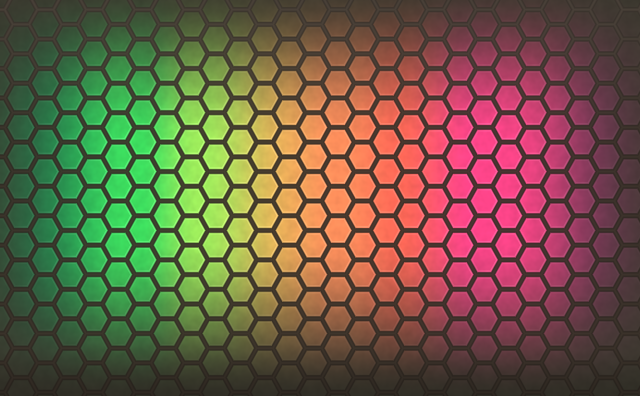
A WebGL 1 fragment shader for this background:

```glsl
precision highp float;

uniform vec2 u_resolution;

const vec2 CELL_PITCH = vec2(0.0381, 0.0460);
const vec2 GRID_ORIGIN = vec2(0.2995, 0.3047);
const float WALL_HALF = 0.083;

const vec3 TEAL = vec3(0.10, 0.64, 0.36);
const vec3 GREEN = vec3(0.24, 0.87, 0.37);
const vec3 LIME = vec3(0.62, 0.93, 0.36);
const vec3 AMBER = vec3(0.91, 0.70, 0.35);
const vec3 ORANGE = vec3(1.00, 0.56, 0.36);
const vec3 CORAL = vec3(1.00, 0.41, 0.34);
const vec3 PINK = vec3(1.00, 0.27, 0.54);
const vec3 PLUM = vec3(0.72, 0.22, 0.52);
const vec3 SHADE = vec3(0.23, 0.22, 0.18);
const vec3 WALL = vec3(0.21, 0.18, 0.15);

vec2 hashGradient(vec2 p) {
  float angle = 6.2832 * fract(sin(dot(p, vec2(127.1, 311.7))) * 4375.85);
  return vec2(cos(angle), sin(angle));
}

float gradientNoise(vec2 p) {
  vec2 i = floor(p);
  vec2 f = fract(p);
  vec2 w = f * f * f * (f * (f * 6.0 - 15.0) + 10.0);
  vec2 e = vec2(1.0, 0.0);
  float a = dot(hashGradient(i), f);
  float b = dot(hashGradient(i + e.xy), f - e.xy);
  float c = dot(hashGradient(i + e.yx), f - e.yx);
  float d = dot(hashGradient(i + e.xx), f - e.xx);
  return mix(mix(a, b, w.x), mix(c, d, w.x), w.y);
}

// Offset from the nearest centre of a flat-topped hexagon of height 1
vec2 hexOffset(vec2 p) {
  vec2 period = vec2(1.73205, 1.0);
  vec2 a = mod(p + 0.5 * period, period) - 0.5 * period;
  vec2 b = mod(p, period) - 0.5 * period;
  return dot(a, a) < dot(b, b) ? a : b;
}

// Distance inward from the cell border
float hexInset(vec2 offset) {
  vec2 q = abs(offset);
  return 0.5 - max(q.y, 0.5 * q.y + 0.866 * q.x);
}

vec3 spectrum(float x) {
  vec3 color = mix(TEAL, GREEN, smoothstep(0.04, 0.21, x));
  color = mix(color, LIME, smoothstep(0.22, 0.31, x));
  color = mix(color, AMBER, smoothstep(0.31, 0.45, x));
  color = mix(color, ORANGE, smoothstep(0.42, 0.53, x));
  color = mix(color, CORAL, smoothstep(0.53, 0.63, x));
  color = mix(color, PINK, smoothstep(0.62, 0.74, x));
  return mix(color, PLUM, smoothstep(0.82, 0.98, x));
}

// Light that fades toward all four sides
float glow(vec2 uv) {
  float sides = smoothstep(-0.08, 0.19, uv.x)
              * (1.0 - smoothstep(0.77, 1.07, uv.x));
  float height = 1.0 - smoothstep(0.10, 0.54, abs(uv.y - 0.525));
  return sides * height;
}

void main() {
  vec2 uv = gl_FragCoord.xy / u_resolution;
  vec2 p = gl_FragCoord.xy / u_resolution.x;
  vec2 grid = (p - GRID_ORIGIN) / CELL_PITCH * vec2(0.866025, 1.0);
  float pixel = 1.0 / (u_resolution.x * CELL_PITCH.y);

  vec2 offset = hexOffset(grid);
  float inset = hexInset(offset);
  float light = glow(uv);
  vec3 hue = spectrum(uv.x);

  // Cell faces with faint mottling and a pale rim
  float mottling = gradientNoise(grid * 3.0) + 0.5 * gradientNoise(grid * 7.0);
  vec3 face = mix(SHADE, hue, light);
  face *= 1.0 + 0.06 * mottling;
  float rim = 1.0 - smoothstep(0.015, 0.055, abs(inset - WALL_HALF - 0.025));
  float side = 0.6 + 0.8 * dot(offset, vec2(0.6, -0.4));
  face += rim * side * light * 0.12;

  // Dark walls, softer and lighter near the top
  float haze = smoothstep(0.60, 1.0, uv.y);
  vec3 wall = WALL + 0.05 * haze + hue * light * 0.06;
  wall *= 1.08 - 0.25 * smoothstep(0.0, WALL_HALF, inset);

  float cover = smoothstep(-pixel, pixel, inset - WALL_HALF);
  vec3 color = mix(wall, face, cover);

  // Gentle darkening along the lower edge
  color *= mix(0.82, 1.0, smoothstep(0.0, 0.14, uv.y));
  gl_FragColor = vec4(color, 1.0);
}
```
